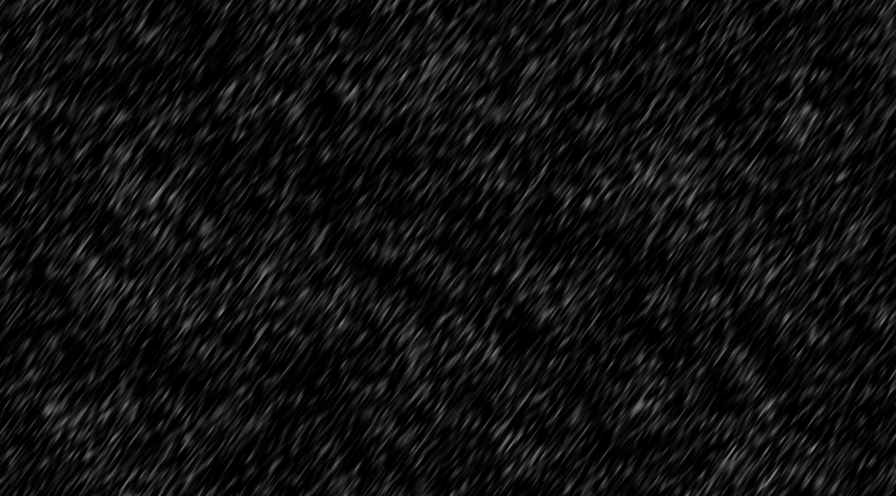
A Shadertoy shader for this texture:

```glsl
// Fine slanted grey streaks on black, like brushed fibre or driving rain.
// Columns of stretched noise give the streaks; broad noise, drawn out across
// them, gathers the streaks into brighter and darker patches.

#define STREAK_ANGLE 0.95            // radians above horizontal
#define STREAK_FREQ vec2(230.0, 33.0) // cells per height: across, along
#define PATCH_FREQ vec2(8.0, 15.0)
#define STREAK_WEIGHT 1.08
#define PATCH_WEIGHT 0.40
#define BASE_TONE 0.205              // square root of the middle grey
#define TONE_SPREAD 0.133
#define NOISE_GAIN 6.6               // brings each noise to unit deviation
#define SAMPLE_SPACING 0.4           // share of a pixel between samples

float hash(vec2 p) {
    return fract(sin(dot(p, vec2(127.1, 311.7))) * 43758.5453);
}

float valueNoise(vec2 p) {
    vec2 cell = floor(p);
    vec2 f = smoothstep(0.0, 1.0, fract(p));
    float low = mix(hash(cell), hash(cell + vec2(1.0, 0.0)), f.x);
    float high = mix(hash(cell + vec2(0.0, 1.0)), hash(cell + vec2(1.0)), f.x);
    return mix(low, high, f.y);
}

// One column of streaks, shifted lengthwise by its own random amount
float columnNoise(float column, float along) {
    along += 17.0 * hash(vec2(column, 91.7));
    float cell = floor(along);
    float f = smoothstep(0.0, 1.0, along - cell);
    return mix(hash(vec2(column, cell)), hash(vec2(column, cell + 1.0)), f);
}

// Columns meet in a narrow blend, which keeps the streaks crisp
float streakNoise(vec2 p) {
    float column = floor(p.x);
    float f = smoothstep(0.15, 0.85, p.x - column);
    return mix(columnNoise(column, p.y), columnNoise(column + 1.0, p.y), f);
}

float streakTone(vec2 uv) {
    // Frame with x across and y along the streaks
    vec2 direction = vec2(cos(STREAK_ANGLE), sin(STREAK_ANGLE));
    vec2 p = vec2(dot(uv, vec2(direction.y, -direction.x)), dot(uv, direction));

    // Two layers of streaks of slightly different size
    vec2 q = p * STREAK_FREQ;
    float streaks = 0.5 * streakNoise(q)
                  + 0.5 * streakNoise(q * vec2(0.87, 1.2) + vec2(431.3, 57.9));

    // Two octaves of patches
    vec2 r = p * PATCH_FREQ + vec2(23.4, 71.8);
    float patches = 0.55 * valueNoise(r)
                  + 0.45 * valueNoise(r * 2.1 + vec2(9.3, 4.7));

    // Squaring leaves much near black and a thin bright tail
    float level = NOISE_GAIN * (STREAK_WEIGHT * (streaks - 0.5)
                              + PATCH_WEIGHT * (patches - 0.5));
    float root = max(BASE_TONE + TONE_SPREAD * level, 0.0);
    return root * root;
}

void mainImage(out vec4 fragColor, in vec2 fragCoord) {
    // Four samples per pixel smooth the edges
    float tone = 0.0;
    for (int i = 0; i < 4; i++) {
        vec2 offset = (vec2(float(i % 2), float(i / 2)) - 0.5) * SAMPLE_SPACING;
        tone += 0.25 * streakTone((fragCoord + offset) / iResolution.y);
    }
    fragColor = vec4(vec3(tone), 1.0);
}
```
